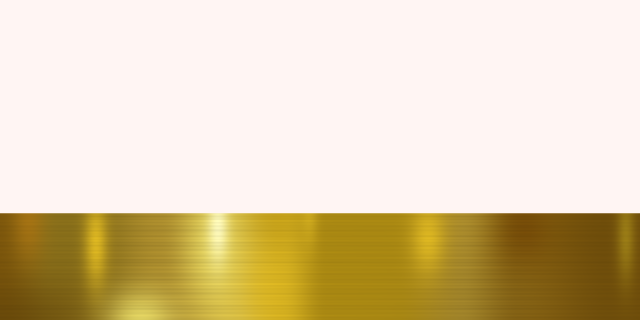
Give the GLSL for this background, as a WebGL 1 fragment shader.

```glsl
precision highp float;

uniform vec2 u_resolution;

const float BAND_TOP = 1.0 / 3.0;
const vec3 PAPER = vec3(1.0, 0.961, 0.953);
const vec3 BROWN = vec3(0.43, 0.30, 0.04);
const vec3 OLIVE = vec3(0.53, 0.43, 0.10);
const vec3 BRONZE = vec3(0.66, 0.54, 0.17);
const vec3 OCHRE = vec3(0.66, 0.53, 0.07);
const vec3 GOLD = vec3(0.87, 0.72, 0.13);
const vec3 STRAW = vec3(0.83, 0.73, 0.27);
const vec3 LEMON = vec3(0.90, 0.85, 0.40);
const vec3 CREAM = vec3(0.99, 0.98, 0.76);

// Blends towards the next colour between two positions
vec3 stop(vec3 color, vec3 next, float from, float to, float x) {
  return mix(color, next, smoothstep(from, to, x));
}

// Soft elliptical spot, 1 at its centre
float glow(vec2 p, vec2 center, vec2 radius) {
  vec2 d = (p - center) / radius;
  return exp(-dot(d, d));
}

// Horizontal sweep of the metal tones
vec3 metalBase(float x) {
  vec3 color = stop(BROWN * 1.12, OLIVE, 0.0, 0.08, x);
  color = stop(color, BRONZE, 0.14, 0.25, x);
  color = stop(color, STRAW, 0.25, 0.36, x);
  color = stop(color, GOLD * 0.92, 0.37, 0.44, x);
  color = stop(color, OCHRE, 0.44, 0.51, x);
  color = stop(color, BRONZE, 0.62, 0.73, x);
  color = stop(color, BROWN * 1.15, 0.72, 0.81, x);
  return stop(color, BROWN, 0.82, 0.95, x);
}

// Reflections and shadows; p.y runs from 0 to 1 within the band
vec3 addReflections(vec3 color, vec2 p) {
  color = mix(color, vec3(0.70, 0.47, 0.07), 0.65 * glow(p, vec2(0.045, 0.92), vec2(0.025, 0.40)));
  color = mix(color, BROWN * 0.9, 0.75 * glow(p, vec2(0.0, 0.0), vec2(0.16, 0.40)));
  color = mix(color, GOLD, 0.95 * glow(p, vec2(0.15, 0.72), vec2(0.018, 0.42)));
  color = mix(color, LEMON, 0.90 * glow(p, vec2(0.22, 0.0), vec2(0.055, 0.28)));
  color = mix(color, LEMON, 0.75 * glow(p, vec2(0.335, 0.70), vec2(0.045, 0.50)));
  color = mix(color, CREAM, 0.95 * glow(p, vec2(0.341, 0.87), vec2(0.016, 0.32)));
  color = mix(color, GOLD, 0.65 * glow(p, vec2(0.42, 0.30), vec2(0.045, 0.45)));
  color = mix(color, OCHRE * 1.12, 0.55 * glow(p, vec2(0.425, 1.0), vec2(0.050, 0.32)));
  color = mix(color, GOLD * 0.94, 0.75 * glow(p, vec2(0.483, 1.0), vec2(0.012, 0.30)));
  color = mix(color, GOLD, 0.95 * glow(p, vec2(0.669, 0.75), vec2(0.026, 0.34)));
  color = mix(color, vec3(0.44, 0.27, 0.02), 0.70 * glow(p, vec2(0.82, 0.85), vec2(0.035, 0.30)));
  color = mix(color, BRONZE * 0.82, 0.40 * glow(p, vec2(0.77, 0.18), vec2(0.11, 0.42)));
  return mix(color, GOLD * 0.75, 0.75 * glow(p, vec2(0.978, 0.78), vec2(0.014, 0.42)));
}

// Layered sines whose strengths drift along each brushed line
float brushing(vec2 p) {
  float sum = 0.0;
  for (int i = 0; i < 7; i++) {
    float n = float(i);
    float frequency = 43.0 + n * 31.7;
    float drift = 0.65 + 0.35 * sin(p.x * (5.0 + n * 2.3) + n * 1.9);
    sum += drift * sin(p.y * frequency + n * n * 2.4);
  }
  return sum / 7.0;
}

vec3 brushedMetal(vec2 p) {
  vec3 color = addReflections(metalBase(p.x), p);
  float grain = 0.07 + 0.07 * glow(p, vec2(0.28, 0.5), vec2(0.12, 0.9));
  grain += 0.06 * glow(p, vec2(0.75, 0.5), vec2(0.09, 0.9));
  return color * (1.0 + grain * brushing(p));
}

void main() {
  vec2 uv = gl_FragCoord.xy / u_resolution;
  vec3 metal = brushedMetal(vec2(uv.x, uv.y / BAND_TOP));

  // Antialiased boundary between the band and the plain field
  float halfPixel = 0.5 / u_resolution.y;
  float field = smoothstep(BAND_TOP - halfPixel, BAND_TOP + halfPixel, uv.y);
  gl_FragColor = vec4(mix(metal, PAPER, field), 1.0);
}
```
